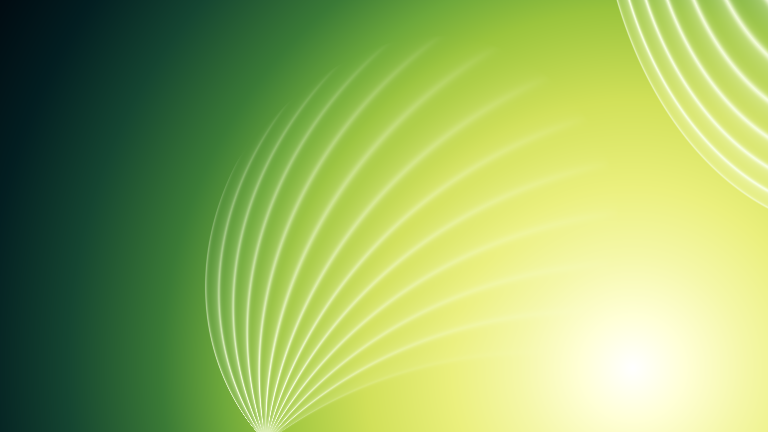
Write a WebGL 1 fragment shader that draws this background.

```glsl
precision highp float;
// A sunlit green backdrop with two translucent ribbed shells.
// The sky is a radial colour ramp around the sun; the fan bends polar angles
// into spiral ribs, and the corner shell nests ellipses with widening gaps.

uniform vec2 u_resolution;

const vec2 SUN = vec2(1.465, 0.148);
const vec2 FAN_BASE = vec2(0.616, -0.025);
const vec2 SHELL_CENTRE = vec2(1.99, 1.333);
const float SHELL_SQUASH = 0.7;
const float SHELL_RADIUS = 0.6086;
const vec3 RIB_LIGHT = vec3(0.97, 1.0, 0.88);

// Blends to the next colour of a ramp between two distances.
vec3 stop(vec3 colour, vec3 next, float from, float to, float d) {
  return mix(colour, next, clamp((d - from) / (to - from), 0.0, 1.0));
}

vec3 skyColour(float d) {
  vec3 c = stop(vec3(1.0), vec3(1.0, 1.0, 0.84), 0.0, 0.12, d);
  c = stop(c, vec3(0.96, 0.97, 0.66), 0.12, 0.26, d);
  c = stop(c, vec3(0.92, 0.94, 0.49), 0.26, 0.42, d);
  c = stop(c, vec3(0.82, 0.88, 0.35), 0.42, 0.62, d);
  c = stop(c, vec3(0.61, 0.77, 0.24), 0.62, 0.83, d);
  c = stop(c, vec3(0.43, 0.66, 0.23), 0.83, 0.95, d);
  c = stop(c, vec3(0.23, 0.48, 0.21), 0.95, 1.09, d);
  c = stop(c, vec3(0.08, 0.27, 0.19), 1.09, 1.31, d);
  c = stop(c, vec3(0.01, 0.12, 0.13), 1.31, 1.51, d);
  return stop(c, vec3(0.0, 0.02, 0.05), 1.51, 1.75, d);
}

// Light swells towards each whole phase, peaks in a crest and drops quickly.
float ribProfile(float phase) {
  float f = fract(phase);
  float crest = exp(-pow(min(f, 1.0 - f) / 0.1, 2.0));
  float swell = max(pow(f, 3.0), exp(-f * 9.0));
  return 0.5 * crest + 0.5 * swell;
}

// Opacity of the fan; launch is the angle at which a rib leaves the base.
float fanLight(vec2 p, float pixel) {
  vec2 q = p - FAN_BASE;
  float r = length(q);
  float bend = 0.00995 * r;
  float w = degrees(atan(q.y, q.x)) + 29.0 * r - 80.0;
  float root = 1.0 - 4.0 * bend * max(w, 0.0);
  float u = w > 0.0 ? 2.0 * w / (1.0 + sqrt(max(root, 0.0))) : w;
  float launch = 80.0 + u;
  float spread = 2.0 * exp(-pow((launch - 84.0) / 14.0, 2.0));
  float phase = (133.5 - launch - spread) / 8.0;

  // Ribs reach farthest in the middle of the fan.
  float reach = 1.07 - pow((launch - 85.0) / 76.0, 2.0);
  float fade = clamp(1.0 - r / max(reach, 0.01), 0.0, 1.0);
  float edge = smoothstep(-0.1, 0.04, phase)
             * (1.0 - smoothstep(11.3, 12.6, phase))
             * smoothstep(0.0, 0.03, root);
  float sunSide = mix(1.0, 0.75, smoothstep(7.0, 12.0, phase));

  // Crowded ribs near the base merge into their average.
  float detail = smoothstep(1.5, 4.0, r * 0.14 / pixel);
  float rib = mix(0.4, ribProfile(phase), detail);
  float baseGlow = exp(-r * 7.0);
  float light = rib * (0.75 * pow(fade, 0.6) + 0.6 * baseGlow)
              + 0.05 * fade + 0.2 * baseGlow;
  return clamp(light * edge * sunSide, 0.0, 1.0);
}

// Opacity of the corner shell; gaps between ellipses widen inward.
float shellLight(vec2 p, float pixel) {
  vec2 q = (p - SHELL_CENTRE) * vec2(1.0, SHELL_SQUASH);
  float depth = SHELL_RADIUS - length(q);
  float inside = smoothstep(-pixel, pixel, depth);
  float d = max(depth, 0.0);
  float phase = (sqrt(0.000484 + 0.018 * d) - 0.022) / 0.009;
  float haze = 0.06 + 0.14 * exp(-d * 9.0);
  return inside * clamp(haze + 0.85 * ribProfile(phase), 0.0, 1.0);
}

void main() {
  float pixel = 1.0 / u_resolution.y;
  vec2 p = gl_FragCoord.xy * pixel;
  vec3 colour = skyColour(distance(p, SUN));
  colour = mix(colour, RIB_LIGHT, fanLight(p, pixel));
  colour = mix(colour, RIB_LIGHT, shellLight(p, pixel));
  gl_FragColor = vec4(colour, 1.0);
}
```
